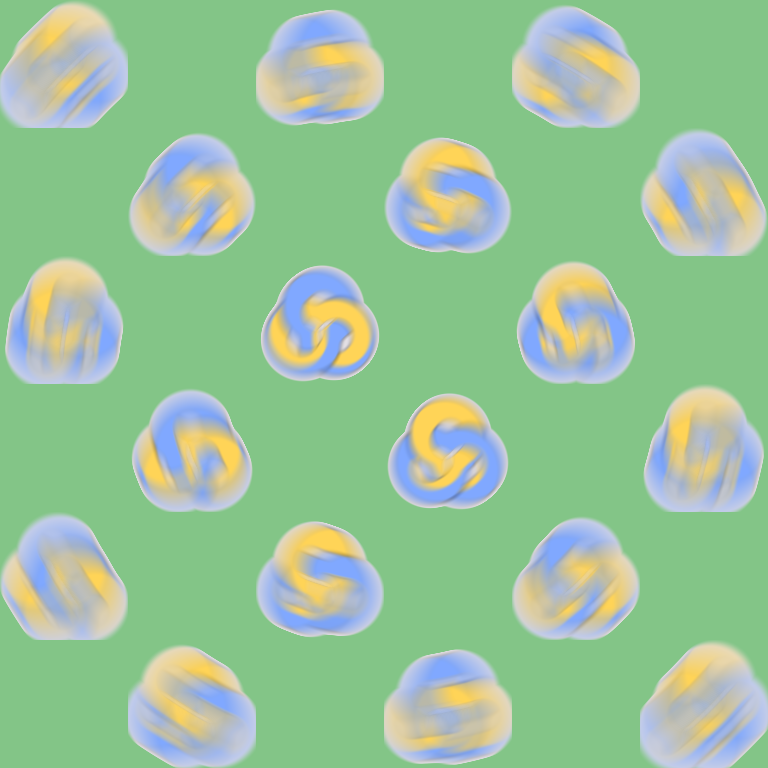
Give the GLSL for this pattern, as a three.js fragment shader.

```glsl
varying vec2 vUv;

const float TAU = 6.28318;
const vec3 MEADOW = vec3(0.512, 0.772, 0.53);
const vec3 PEARL = vec3(0.89, 0.875, 0.895);
const vec3 BLUE = vec3(0.50, 0.66, 1.0);
const vec3 YELLOW = vec3(1.0, 0.83, 0.34);

// Trefoil as a two-turn polar curve: rgb is the ribbon, a is the filled silhouette
vec4 trefoil(vec2 p, float topSign) {
  float theta = atan(p.x, p.y);
  float r = length(p);
  float firstTurn = step(sin(1.5 * theta), 0.0);
  vec3 color = PEARL;

  // Draw the lower strand first, then the strand crossing over it
  for (int k = 0; k < 2; k++) {
    float u = theta + TAU * abs(firstTurn - float(k));
    float axis = 0.235 + 0.125 * cos(1.5 * u);
    float slope = 0.1875 * sin(1.5 * u) / axis;
    float across = (r - axis) / (0.092 * sqrt(1.0 + slope * slope));
    float reach = abs(across);

    // One colour twist over the full length of the knot
    float twist = topSign * cos(0.5 * u) - across;
    vec3 band = mix(BLUE, YELLOW, smoothstep(-0.16, 0.16, twist));
    band *= 1.0 - 0.22 * smoothstep(0.8, 1.0, across);

    color *= 1.0 - 0.24 * (1.0 - smoothstep(0.95, 1.25, reach));
    color = mix(color, band, 1.0 - smoothstep(0.78, 1.06, reach));
  }

  // Outer contour with a pale rim
  float contour = 0.235 + 0.125 * abs(cos(1.5 * theta));
  float lean = 0.1875 * sin(1.5 * theta) / contour;
  float edge = (r - contour) / sqrt(1.0 + lean * lean) - 0.112;
  return vec4(color, 1.0 - smoothstep(-0.01, 0.01, edge));
}

// Alternating colour order, reversed in a few cells
float colourOrder(vec2 cell) {
  float parity = mod(floor(cell.x / 2.0) + cell.y, 2.0);
  bool reversed = cell.y < 1.5 || cell == vec2(4.0, 5.0) || cell == vec2(5.0, 2.0);
  return (reversed ? -1.0 : 1.0) * (2.0 * parity - 1.0);
}

void main() {
  vec2 cell = floor(vUv * 6.0);
  vec3 color = MEADOW;

  // Knots occupy every other cell of a checkerboard
  if (mod(cell.x + cell.y, 2.0) > 0.5) {
    float order = colourOrder(cell);
    vec2 fromCentre = vUv - 0.5;
    vec4 sum = vec4(0.0);

    // Spin blur about the canvas centre
    for (int i = 0; i < 32; i++) {
      float angle = 0.066 * ((float(i) + 0.5) / 16.0 - 1.0);
      float c = cos(angle);
      float s = sin(angle);
      vec2 turned = mat2(c, s, -s, c) * fromCentre + 0.5;
      vec2 p = turned * 6.0 - cell - vec2(0.5, 0.44);
      vec4 knot = trefoil(p, order);
      sum += vec4(mix(PEARL, knot.rgb, knot.a), knot.a);
    }
    sum /= 32.0;
    color = mix(MEADOW, sum.rgb, smoothstep(0.2, 0.4, sum.a));
  }

  gl_FragColor = vec4(color, 1.0);
}
```
